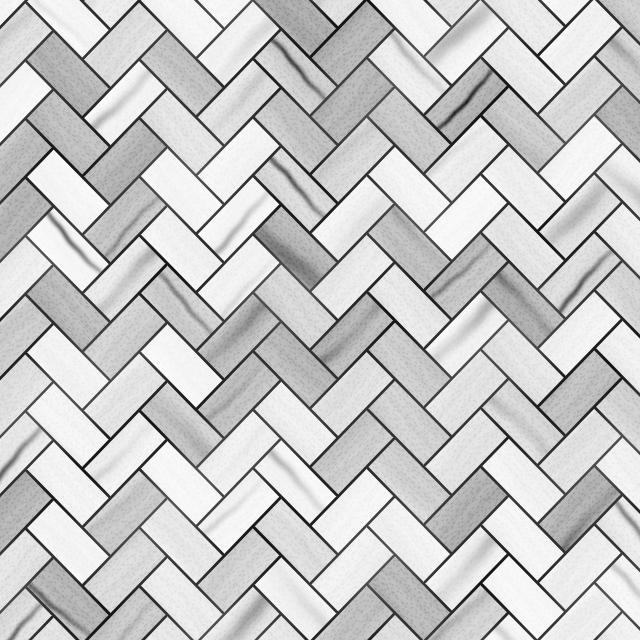
Write a WebGL 1 fragment shader that draws this pattern.

```glsl
precision highp float;
// Marble herringbone: 2:1 tiles laid diagonally with thin dark joints.
// A skewed integer grid is sorted into four diagonal classes that pair cells
// into tiles; each tile gets its own hashed tone, bands, streak and specks.

uniform vec2 u_resolution;

#define GRID_SCALE vec2(11.25, 10.94)  // half zigzags across, courses up
#define GRID_SHIFT vec2(0.556, 0.088)
#define GRID_TILT 0.08                 // slight lean of the courses
#define JOINT_HALF 0.033               // half joint width, in tile widths
#define JOINT_DARK 0.08
#define JOINT_LIGHT 0.32
#define TONE_LIGHT 0.970
#define TONE_RANGE 0.27
#define BAND_DEPTH 0.022
#define STREAK_DEPTH 0.27
#define SPECK_DEPTH 0.07

float hash(vec2 p) {
  return fract(sin(dot(p, vec2(127.1, 311.7))) * 43758.55);
}

// Distance to the nearest scattered point
float cellular(vec2 p) {
  vec2 cell = floor(p);
  float nearest = 2.0;
  for (int y = -1; y <= 1; y++) {
    for (int x = -1; x <= 1; x++) {
      vec2 c = cell + vec2(float(x), float(y));
      vec2 point = c + vec2(hash(c), hash(c + 57.3));
      nearest = min(nearest, distance(p, point));
    }
  }
  return nearest;
}

// Finds the tile under g: xy = place along and across it, zw = its identity
vec4 herringbone(vec2 g) {
  vec2 cell = floor(g);
  float kind = mod(cell.x + cell.y, 4.0);
  bool rising = kind < 1.5;
  vec2 axis = rising ? vec2(1.0, 0.0) : vec2(0.0, 1.0);
  vec2 corner = cell - axis * mod(kind, 2.0);
  vec2 local = g - corner;
  return vec4(rising ? local : local.yx, corner);
}

// Soft parallel bands running lengthwise
float bands(float across, float along, float seed) {
  float sum = 0.0;
  float freq = 5.0;
  float amp = 1.0;
  for (int i = 0; i < 4; i++) {
    sum += amp * sin(across * freq + seed * 40.0 + 0.5 * sin(along * 2.0 + freq));
    freq *= 2.1;
    amp *= 0.6;
  }
  return sum;
}

float marble(vec2 local, vec2 id) {
  float tone = hash(id + 3.7);
  float seed = hash(id + 19.1);
  float strength = hash(id + 41.9);
  float spread = hash(id + 73.3);
  float bend = 0.04 * sin(local.x * 2.3 + seed * 6.3)
             + 0.012 * sin(local.x * 9.0 + seed * 31.0);
  float across = local.y + bend + (seed - 0.5) * 0.12 * local.x;

  float shade = TONE_LIGHT - TONE_RANGE * tone * tone;
  shade += BAND_DEPTH * (0.3 + tone) * (bands(across, local.x, seed) - 0.3);

  // One darker streak on some tiles, rarely a sharp deep vein
  float offset = (across - mix(0.1, 0.9, seed)) / mix(0.06, 0.24, spread);
  float fade = 0.7 + 0.3 * sin(local.x * 1.8 + spread * 6.3);
  float depth = STREAK_DEPTH * smoothstep(0.5, 1.0, strength)
              * (1.0 + step(spread, 0.15));
  shade -= depth * fade * exp(-offset * offset);

  // Short grains stretched along the tile
  float grain = cellular(local * vec2(7.0, 13.0) + id * 23.0);
  shade -= SPECK_DEPTH * (0.2 + tone) * (1.0 - smoothstep(0.05, 0.4, grain));
  return min(shade, 0.985);
}

void main() {
  vec2 uv = gl_FragCoord.xy / u_resolution.y;
  vec2 p = uv * GRID_SCALE + GRID_SHIFT;
  p.y -= GRID_TILT * uv.x;
  vec4 tile = herringbone(vec2(p.x + p.y, p.x - p.y));
  vec2 local = tile.xy;

  // Joint with slightly uneven width and darkness
  vec2 inset = min(local, vec2(2.0, 1.0) - local);
  float edge = min(inset.x, inset.y);
  float wear = 0.5 + 0.25 * sin(p.x * 1.7 + 2.0 * sin(p.y * 0.9))
             + 0.25 * sin(p.y * 2.3 - p.x * 1.1);
  float halfWidth = JOINT_HALF * (1.1 - 0.2 * wear);
  float pixel = length(GRID_SCALE) / u_resolution.y;
  float cover = smoothstep(halfWidth - 0.6 * pixel, halfWidth + 0.6 * pixel, edge);

  float joint = mix(JOINT_DARK, JOINT_LIGHT, wear);
  float shade = mix(joint, marble(local, tile.zw), cover);
  gl_FragColor = vec4(vec3(shade), 1.0);
}
```
